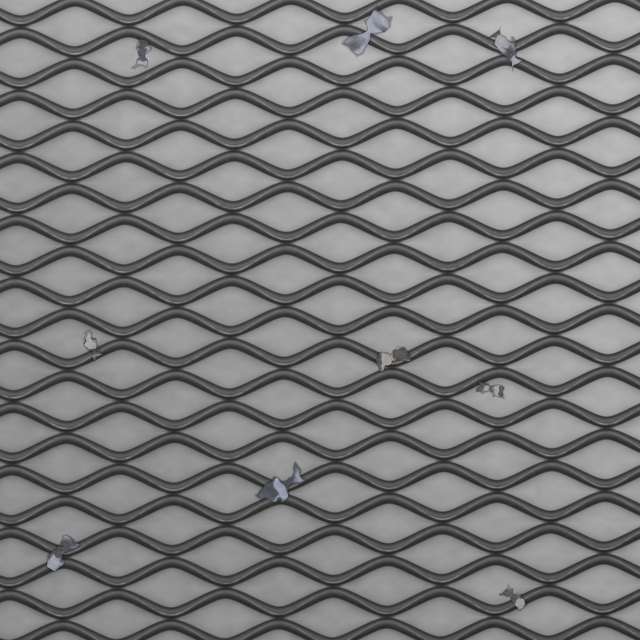
Write a WebGL 2 fragment shader that draws this texture.

```glsl
#version 300 es
precision highp float;
// Grey expanded-metal mesh over a softly lit backing, with a few torn scraps.
// Strands are rounded waves, each half a period out of step with the next;
// their distance gives the outline, the rod shading and the cast shadow.

uniform vec2 u_resolution;
out vec4 fragColor;

#define REPEATS vec2(5.93, 20.5)    // waves across, strands up
#define ANCHOR vec2(0.531, 0.581)   // one valley of the mesh
#define SKEW vec2(0.020, 0.008)     // lean of columns, tilt of rows
#define AMPLITUDE 0.31              // wave height in strand spacings
#define STRAIGHTNESS 0.80           // 0 = cosine, 1 = zigzag
#define HALF_WIDTH 0.0085           // strand half thickness
#define WEB_BLEND 0.006             // fillet where strands meet
#define BACK_DARK 0.575
#define BACK_LIGHT 0.735
#define STEEL_DARK 0.185
#define SCRAPS 9
#define SCRAP_SIZE vec2(0.022, 0.055)

const float TAU = 6.2831853;

float hash(vec2 p) {
    return fract(sin(dot(p, vec2(127.1, 311.7))) * 43758.5453);
}

float noise(vec2 p) {
    vec2 i = floor(p), f = fract(p);
    f = f * f * (3.0 - 2.0 * f);
    return mix(mix(hash(i), hash(i + vec2(1, 0)), f.x),
               mix(hash(i + vec2(0, 1)), hash(i + vec2(1, 1)), f.x), f.y);
}

float fbm(vec2 p) {
    float sum = 0.0, gain = 0.5;
    for (int i = 0; i < 4; i++) {
        sum += gain * noise(p);
        p = p * 2.03 + 7.1;
        gain *= 0.5;
    }
    return sum;
}

float smoothMin(float a, float b, float k) {
    float h = max(k - abs(a - b), 0.0) / k;
    return min(a, b) - h * h * k * 0.25;
}

float bell(float x, float width) {
    x /= width;
    return exp(-x * x);
}

// Signed distance above strand k (x) and its valley factor (y).
vec2 strand(vec2 q, float k) {
    float angle = TAU * (q.x + 0.5 * k);
    float c = STRAIGHTNESS * cos(angle);
    float scale = AMPLITUDE / asin(STRAIGHTNESS);
    float slope = scale * TAU * STRAIGHTNESS * sin(angle) / sqrt(1.0 - c * c);
    slope *= REPEATS.x / REPEATS.y;
    float rise = (q.y - k + scale * asin(c)) / REPEATS.y;
    return vec2(rise / sqrt(1.0 + slope * slope), 0.5 + 0.5 * cos(angle));
}

float backing(vec2 p) {
    float light = smoothstep(0.25, 1.9, p.x * 0.8 + p.y * 1.1);
    float cloud = fbm(p * vec2(45.0, 65.0)) - 0.47;
    return mix(BACK_DARK, BACK_LIGHT, light) + 0.07 * cloud;
}

float steel(float t, float valley, vec2 p) {
    float body = STEEL_DARK + 0.19 * bell(t - 0.2, 0.5);
    float glint = bell(t - mix(0.4, -0.4, valley), 0.19);
    float wear = 0.6 + 0.8 * noise(p * vec2(130.0, 190.0));
    body += glint * wear * mix(0.05, 0.25, valley * valley);
    return body + 0.04 * (fbm(p * 160.0) - 0.47);
}

// Lays one bent, faceted scrap over the colour.
vec3 addScrap(vec3 color, vec2 p, float id, float px) {
    vec2 seed = vec2(id, 3.7);
    vec2 cell = vec2(mod(id, 3.0), floor(id / 3.0));
    vec2 center = (cell + 0.15 + 0.7 * vec2(hash(seed), hash(seed + 1.3))) / 3.0;
    float turn = TAU * hash(seed + 2.9);
    float size = mix(SCRAP_SIZE.x, SCRAP_SIZE.y, pow(hash(seed + 4.1), 2.0));
    vec2 l = mat2(cos(turn), sin(turn), -sin(turn), cos(turn)) * (p - center) / size;
    l += 0.25 * (vec2(noise(l * 4.0 + id), noise(l * 4.0 + id + 9.0)) - 0.5);
    l.y += 0.5 * (hash(seed + 5.3) - 0.5) * l.x * l.x;
    float width = 0.12 + 0.28 * abs(sin(l.x * 2.4 + TAU * hash(seed + 6.7)));
    float d = max(abs(l.y) - width, abs(l.x) - 0.9) * size;
    float facet = smoothstep(0.38, 0.6, noise(l * vec2(2.6, 1.7) + id * 5.0));
    float tone = mix(0.34, 0.66, facet) + 0.16 * (fbm(l * 6.0 + id) - 0.5);
    vec3 tint = mix(vec3(1.04, 1.0, 0.95), vec3(0.94, 0.98, 1.10), hash(seed + 8.1));
    color *= 1.0 - 0.25 * smoothstep(0.004, 0.0, d);
    tone *= 0.75 + 0.25 * smoothstep(0.0, 0.0025, -d);
    return mix(color, tone * tint, 0.92 * smoothstep(px, -px, d));
}

void main() {
    vec2 p = gl_FragCoord.xy / u_resolution.y;
    float px = 1.0 / u_resolution.y;
    vec2 r = p - ANCHOR;
    vec2 q = (r - SKEW * r.yx) * REPEATS - vec2(0.0, AMPLITUDE);

    // Nearest strand and the distance to the second nearest.
    vec2 near = vec2(1.0);
    float second = 1.0;
    for (int i = -1; i <= 2; i++) {
        vec2 s = strand(q, floor(q.y) + float(i));
        second = min(second, max(abs(s.x), abs(near.x)));
        if (abs(s.x) < abs(near.x)) near = s;
    }
    float d = smoothMin(abs(near.x), second, WEB_BLEND) - HALF_WIDTH;

    // Backing, shaded more strongly beneath a strand than above it.
    float shade = near.x < 0.0 ? 0.17 : 0.10;
    float back = backing(p) - shade * exp(-max(d, 0.0) / 0.006);

    // Rod shading, darker in the joints.
    float metal = steel(near.x / HALF_WIDTH, near.y, p);
    metal *= 1.0 - 0.25 * smoothstep(0.016, 0.009, second);
    metal *= 0.9 + 0.2 * p.y;

    vec3 color = vec3(mix(back, metal, smoothstep(px, -px, d)));
    for (int i = 0; i < SCRAPS; i++) color = addScrap(color, p, float(i), px);
    fragColor = vec4(color, 1.0);
}
```
